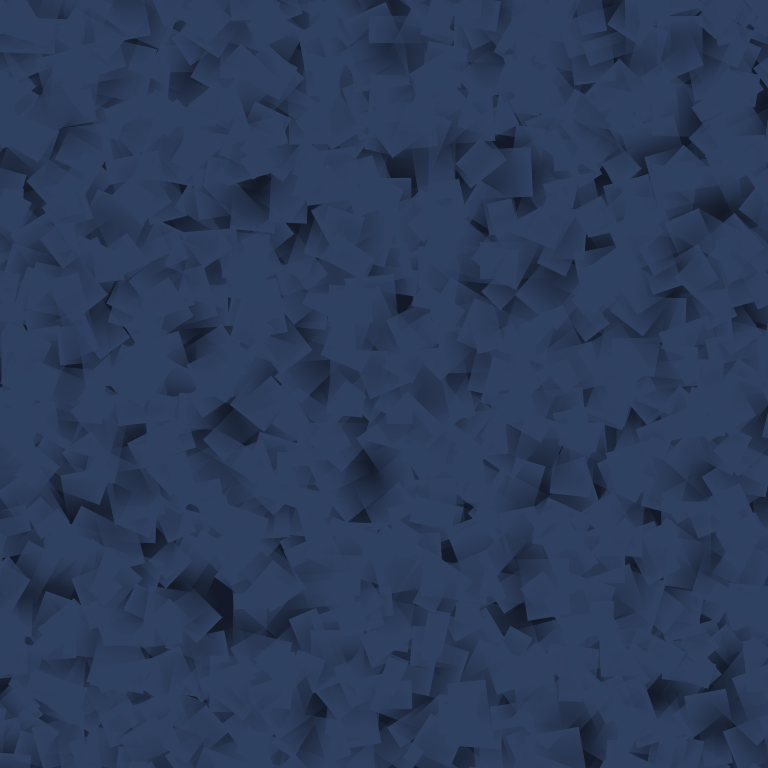
Write a Shadertoy shader that draws this pattern.

```glsl
// Scattered translucent paper slips, each fading out along its length, over a dark ground.
#define GRID 21.0                          // cells across the canvas
#define SLIPS_PER_CELL 2
#define REACH 2                            // neighbour cells searched
#define HALF_LENGTH vec2(0.025, 0.050)     // shortest, longest
#define HALF_WIDTH vec2(0.015, 0.0375)     // narrowest, widest
#define SLIP_COLOR vec3(0.186, 0.254, 0.382)
#define GROUND_COLOR vec3(0.075, 0.100, 0.155)

const float TAU = 6.2831853;

vec3 hash33(vec3 p) {
    p = fract(p * vec3(0.1031, 0.1030, 0.0973));
    p += dot(p, p.yxz + 33.33);
    return fract((p.xxy + p.yxx) * p.zyx);
}

mat2 rotation(float angle) {
    float c = cos(angle), s = sin(angle);
    return mat2(c, s, -s, c);
}

float boxDistance(vec2 p, vec2 halfSize) {
    vec2 d = abs(p) - halfSize;
    return length(max(d, 0.0)) + min(max(d.x, d.y), 0.0);
}

// Opacity of one slip: clear at its tail, solid at its head, crisp at the border.
float slipOpacity(vec2 p, vec2 halfSize, float pixel) {
    float inside = 1.0 - smoothstep(-0.6 * pixel, 0.6 * pixel, boxDistance(p, halfSize));
    float fade = clamp(0.5 + 0.5 * p.x / halfSize.x, 0.0, 1.0);
    return inside * fade;
}

// Share of the ground still visible through all slips over this point.
float groundVisibility(vec2 uv, float pixel) {
    vec2 home = floor(uv * GRID);
    float visible = 1.0;
    for (int y = -REACH; y <= REACH; y++)
    for (int x = -REACH; x <= REACH; x++)
    for (int k = 0; k < SLIPS_PER_CELL; k++) {
        vec2 cell = home + vec2(x, y);
        vec3 seed = vec3(cell + 40.0, float(k) * 17.0 + 5.0);
        vec3 place = hash33(seed);
        vec3 shape = hash33(seed + 91.7);
        vec2 center = (cell + place.xy) / GRID;
        vec2 halfSize = vec2(mix(HALF_LENGTH.x, HALF_LENGTH.y, shape.x),
                             mix(HALF_WIDTH.x, HALF_WIDTH.y, shape.y));
        vec2 local = rotation(TAU * place.z) * (uv - center);
        visible *= 1.0 - slipOpacity(local, halfSize, pixel);
    }
    return visible;
}

void mainImage(out vec4 fragColor, in vec2 fragCoord) {
    float pixel = 1.0 / iResolution.y;
    vec2 uv = fragCoord * pixel;
    vec3 color = mix(SLIP_COLOR, GROUND_COLOR, groundVisibility(uv, pixel));
    fragColor = vec4(color, 1.0);
}
```
